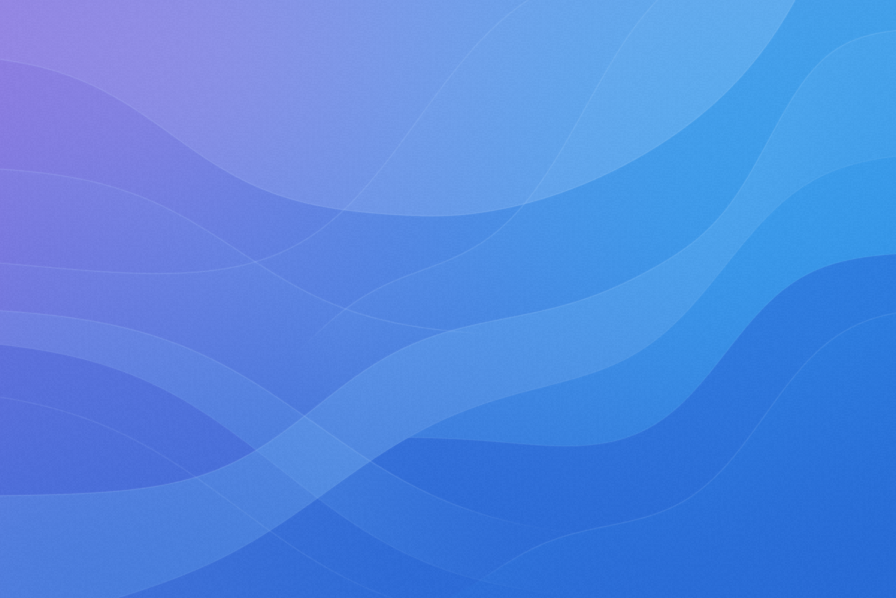
Write a Shadertoy shader that draws this background.

```glsl
#define LINE_WIDTH 0.0014
#define LINE_GLOW 0.12
#define GRAIN 0.016
#define GRAIN_CELLS 400.0
#define MIST vec3(0.90, 0.93, 1.0)
#define LIGHT vec3(0.47, 0.73, 0.95)
#define SKY vec3(0.19, 0.60, 0.93)
#define DEEP vec3(0.15, 0.40, 0.84)
#define INDIGO vec3(0.29, 0.41, 0.85)
#define LAVENDER vec3(0.64, 0.52, 0.89)
#define CYAN vec3(0.23, 0.65, 0.93)

float hash(vec2 p) {
    return fract(sin(dot(p, vec2(127.1, 311.7))) * 43758.5453);
}

// Smooth rise from 0 to 1 around a centre
float rise(float x, float centre, float steepness) {
    return 1.0 / (1.0 + exp(-(x - centre) * steepness));
}

// Signed distance to a height curve, in canvas heights
float curveDistance(vec2 p, float height) {
    float d = p.y - height;
    float slope = length(vec2(dFdx(d), dFdy(d))) * iResolution.y;
    return d / max(slope, 0.001);
}

// Soft-edged coverage of the side above a curve
float above(float d) {
    return smoothstep(-0.75, 0.75, d * iResolution.y);
}

float hairline(float d) {
    float w = max(LINE_WIDTH, 0.6 / iResolution.y);
    return LINE_GLOW * exp(-d * d / (w * w));
}

float glow(vec2 p, vec2 centre, float falloff) {
    vec2 d = p - centre;
    return exp(-dot(d, d) * falloff);
}

vec3 backdrop(vec2 uv) {
    vec3 left = mix(vec3(0.28, 0.44, 0.85), vec3(0.45, 0.46, 0.87), smoothstep(0.0, 0.55, uv.y));
    left = mix(left, vec3(0.54, 0.49, 0.88), smoothstep(0.45, 1.0, uv.y));
    vec3 right = mix(vec3(0.16, 0.43, 0.83), vec3(0.20, 0.56, 0.90), smoothstep(0.0, 0.65, uv.y));
    right = mix(right, vec3(0.25, 0.61, 0.91), smoothstep(0.5, 1.0, uv.y));
    return mix(left, right, pow(uv.x, mix(0.65, 0.90, uv.y)));
}

void mainImage(out vec4 fragColor, in vec2 fragCoord) {
    vec2 uv = fragCoord / iResolution.xy;
    vec2 p = vec2(uv.x * 1.5, uv.y);
    float x = p.x;

    // Upper bowl
    float b = max(x - 0.70, 0.0);
    float bowl = curveDistance(p, 0.635 + 0.28 * rise(-x, -0.287, 10.2)
        + 0.74 * b * b + 2.8 * pow(b, 8.0));

    // Rising ribbon and the waves beneath it
    float ribbonTop = curveDistance(p, 0.17 + 0.30 * rise(x, 0.53, 10.5)
        + 0.14 * rise(x, 1.08, 12.0) + 0.345 * rise(x, 1.29, 20.0));
    float ribbonBase = curveDistance(p, -0.01 - 0.04 * rise(-x, -0.16, 14.0)
        + 0.38 * rise(x, 0.55, 7.5) + 0.378 * rise(x, 1.215, 13.0));
    float wave = curveDistance(p, 0.24 + 0.03 * rise(-x, -0.88, 15.0)
        + 0.34 * rise(x, 1.215, 15.0));
    float lowWave = curveDistance(p, -0.04 + 0.16 * rise(x, 0.82, 16.0)
        + 0.37 * rise(x, 1.28, 15.0));

    // Falling band and its companion curves
    float bandTop = curveDistance(p, 0.09 + 0.40 * rise(-x, -0.53, 7.0));
    float bandBase = curveDistance(p, -0.01 + 0.45 * rise(-x, -0.47, 7.0));
    float lowFall = curveDistance(p, -0.06 + 0.42 * rise(-x, -0.40, 7.0));
    float highFall = curveDistance(p, 0.435 + 0.29 * rise(-x, -0.40, 9.0));

    // Thin climbing curves
    float climbA = curveDistance(p, 0.525 + 0.05 * rise(-x, -0.10, 8.0)
        + 0.55 * rise(x, 0.70, 10.0));
    float climbB = curveDistance(p, 0.30 + 0.245 * rise(x, 0.51, 15.0)
        + 0.55 * rise(x, 0.98, 13.0));

    // Backdrop with two broad glows
    vec3 col = backdrop(uv);
    col = mix(col, CYAN, 0.55 * glow(p, vec2(1.20, 0.76), 6.0));
    col = mix(col, LAVENDER, 0.30 * glow(p, vec2(0.25, 0.92), 9.0));

    // Sheets of light, each fading away from its edge
    float fallFade = 1.0 - smoothstep(0.45, 0.85, x);
    float climbFade = smoothstep(0.47, 0.60, x);
    col = mix(col, LIGHT, 0.06 * (1.0 - above(highFall)) * exp(min(highFall, 0.0) * 9.0) * fallFade);
    col = mix(col, LIGHT, 0.05 * (1.0 - above(climbA)) * exp(min(climbA, 0.0) * 7.0));
    col = mix(col, LIGHT, 0.08 * (1.0 - above(climbB)) * exp(min(climbB, 0.0) * 6.0) * climbFade);
    col = mix(col, MIST, above(bowl) * mix(0.07, 0.15, smoothstep(0.0, 0.8, x)));

    // Lower sheets
    float underRibbon = 1.0 - above(ribbonBase);
    float underWave = underRibbon * (1.0 - above(wave));
    col = mix(col, INDIGO, 0.40 * (1.0 - above(bandBase)) * above(ribbonTop) * fallFade);
    col = mix(col, SKY, 0.17 * underRibbon * above(wave) * (1.0 - 0.7 * smoothstep(1.1, 1.5, x)));
    col = mix(col, DEEP, 0.50 * underWave * smoothstep(0.25, 0.75, x));
    col = mix(col, SKY, 0.08 * (1.0 - above(lowWave)) * exp(min(lowWave, 0.0) * 6.0));

    // Crossing bands
    float ribbon = above(ribbonBase) * (1.0 - above(ribbonTop));
    float band = above(bandBase) * (1.0 - above(bandTop));
    float ribbonLight = mix(0.17, 0.25, smoothstep(0.0, 0.8, x)) - 0.13 * smoothstep(1.2, 1.5, x);
    col = mix(col, LIGHT, ribbon * ribbonLight);
    col = mix(col, LIGHT, band * 0.13 * (1.0 - smoothstep(0.5, 1.0, x)));

    // Edge highlights
    float lines = hairline(bowl) + hairline(ribbonTop) + 0.5 * hairline(ribbonBase)
        + 0.5 * hairline(wave) * underRibbon + 0.8 * hairline(lowWave) * smoothstep(0.76, 0.90, x);
    lines += (hairline(bandTop) + 0.5 * hairline(bandBase)) * (1.0 - smoothstep(0.6, 1.03, x));
    lines += 0.7 * hairline(lowFall) * fallFade;
    lines += hairline(highFall) * (1.0 - smoothstep(0.72, 0.83, x));
    lines += hairline(climbA) + hairline(climbB) * climbFade;
    col = mix(col, vec3(0.75, 0.87, 1.0), min(lines, 0.3));

    // Fine grain
    col += GRAIN * (hash(floor(p * GRAIN_CELLS)) - 0.5);
    fragColor = vec4(clamp(col, 0.0, 1.0), 1.0);
}
```
